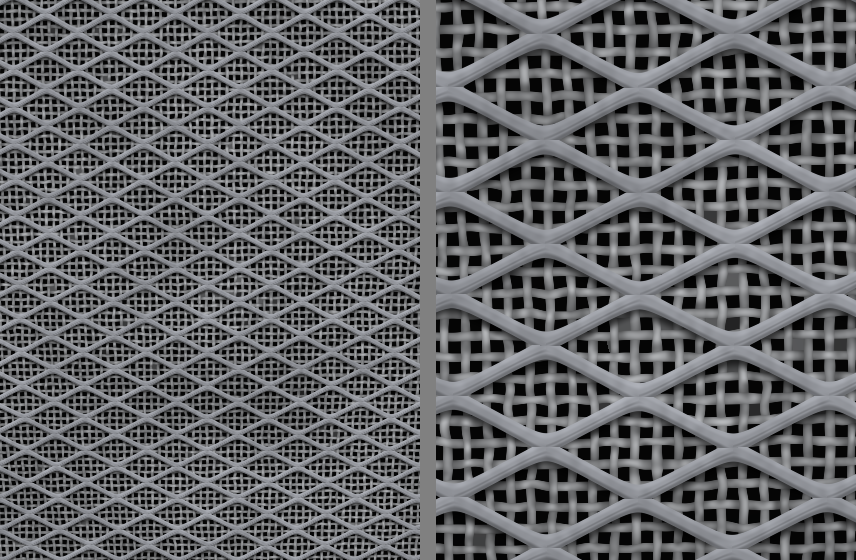
Left: the whole. Right: its middle third, enlarged.
Write a WebGL 1 fragment shader that draws this texture.

```glsl
precision highp float;
// Expanded steel lattice of rounded diamonds in front of a fine woven wire screen.
uniform vec2 u_resolution;

#define STRAND_HALF 0.072   // half height of a strand, in diamond periods
#define NODE_ROUND 0.066    // rounding of the diamond tops and bottoms
#define WIRES vec2(8.8, 4.75) // screen wires per diamond period
#define WIRE_HALF 0.215     // half width of a wire, in screen cells
#define WIRE_TONE 0.49
#define WOBBLE 0.18         // unevenness of the wires
#define CLOG_CHANCE 0.008   // share of blocked screen holes
#define STEEL vec3(0.595, 0.605, 0.63)
#define WIRE_TINT vec3(0.99, 1.0, 1.015)
#define HOLE_TONE 0.018

float hash(vec2 p) {
  vec3 q = fract(p.xyx * 0.1031);
  q += dot(q, q.yzx + 33.33);
  return fract((q.x + q.y) * q.z);
}

float noise(vec2 p) {
  vec2 i = floor(p), f = fract(p);
  f = f * f * (3.0 - 2.0 * f);
  return mix(mix(hash(i), hash(i + vec2(1, 0)), f.x),
             mix(hash(i + vec2(0, 1)), hash(i + vec2(1, 1)), f.x), f.y);
}

// Lattice coordinates: diamonds get smaller toward the bottom.
vec2 latticeCoord(vec2 p) {
  float t = 1.0 - p.y;
  float period = 0.1159 - 0.002 * t - 0.0091 * t * t;
  vec2 c = vec2((p.x + 0.004) / period, 0.36 - (14.53 + 1.8 * t) * t);
  return c + 0.03 * (vec2(noise(p * 9.0), noise(p * 9.0 + 40.0)) - 0.5);
}

// Negative inside a diamond opening centred at zero.
float opening(vec2 c) {
  return length(vec2(c.x, NODE_ROUND)) + abs(c.y) - 0.5 + STRAND_HALF;
}

// Woven screen: wires alternate over and under each other.
vec3 wireScreen(vec2 c, vec2 p) {
  vec2 q = c * WIRES + vec2(0.04, -0.05) * c.yx;
  q += WOBBLE * (vec2(noise(q * 1.1), noise(q * 1.1 + 71.0)) - 0.5);
  vec2 id = floor(q), f = fract(q) - 0.5;
  float side = 1.0 - 2.0 * mod(id.x + id.y, 2.0);
  float aa = 38.0 / u_resolution.y;

  // Dirt blocks single holes, and more of them in one patch.
  vec2 holeId = floor(q + 0.5);
  vec2 patchPos = (p - vec2(0.035, 0.47)) / vec2(0.06, 0.05);
  float dirt = exp(-dot(patchPos, patchPos));
  float clog = step(1.0 - CLOG_CHANCE - 0.25 * dirt, hash(holeId + 17.0));
  float hole = HOLE_TONE + clog * (0.1 + 0.22 * hash(holeId + 5.0));

  vec2 cover = 1.0 - smoothstep(WIRE_HALF - aa, WIRE_HALF + aa, abs(f));
  vec2 lift = side * cos(3.14159 * f.yx) * vec2(1.0, -1.0);
  vec2 curve = 1.0 - 0.3 * min(f * f / (WIRE_HALF * WIRE_HALF), 1.0);
  vec2 tone = (WIRE_TONE + 0.08 * lift) * curve;
  tone *= 0.8 + 0.4 * noise(q * 2.6 + 9.0);
  float vertOver = mix(mix(hole, tone.y, cover.y), tone.x, cover.x);
  float horizOver = mix(mix(hole, tone.x, cover.x), tone.y, cover.y);
  float weave = side > 0.0 ? vertOver : horizOver;
  return WIRE_TINT * weave * (0.88 + 0.24 * noise(p * 7.0 + 3.0));
}

void main() {
  vec2 p = gl_FragCoord.xy / u_resolution.y;
  p.x -= 0.5 * u_resolution.x / u_resolution.y;
  vec2 c = latticeCoord(p);

  // Two staggered sets of openings; keep the nearer one.
  vec2 a = fract(c + 0.5) - 0.5, b = fract(c) - 0.5;
  float ga = opening(a), gb = opening(b);
  vec2 local = ga < gb ? a : b;
  float edge = min(ga, gb);

  // Shadow cast on the screen below each strand.
  float under = smoothstep(-0.04, 0.1, local.y);
  float shadow = 1.0 - 0.6 * under * (1.0 - smoothstep(0.0, 0.12, -edge));
  vec3 color = wireScreen(c, p) * shadow;

  // Strand: position across it runs from -1 (lower edge) to 1 (upper edge).
  float across = (1.0 - 2.0 * edge / max(ga + gb, 0.01)) * -sign(local.y);
  float rising = smoothstep(-0.02, 0.02, -local.x * local.y);
  float tone = 0.95 + 0.09 * smoothstep(0.25, 0.7, across);
  tone -= 0.25 * smoothstep(0.3, 0.75, -across);
  tone -= 0.16 * rising * (1.0 - smoothstep(0.0, 0.25, abs(across + 0.2)));
  tone += 0.035 * rising;

  // Wear: broad stains and fine grain.
  tone *= 0.93 + 0.12 * noise(p * 14.0) + 0.1 * (noise(p * 190.0) - 0.5);
  float aaEdge = 11.0 / u_resolution.y;
  color = mix(color, STEEL * tone, smoothstep(-aaEdge, aaEdge, edge));
  gl_FragColor = vec4(color, 1.0);
}
```
